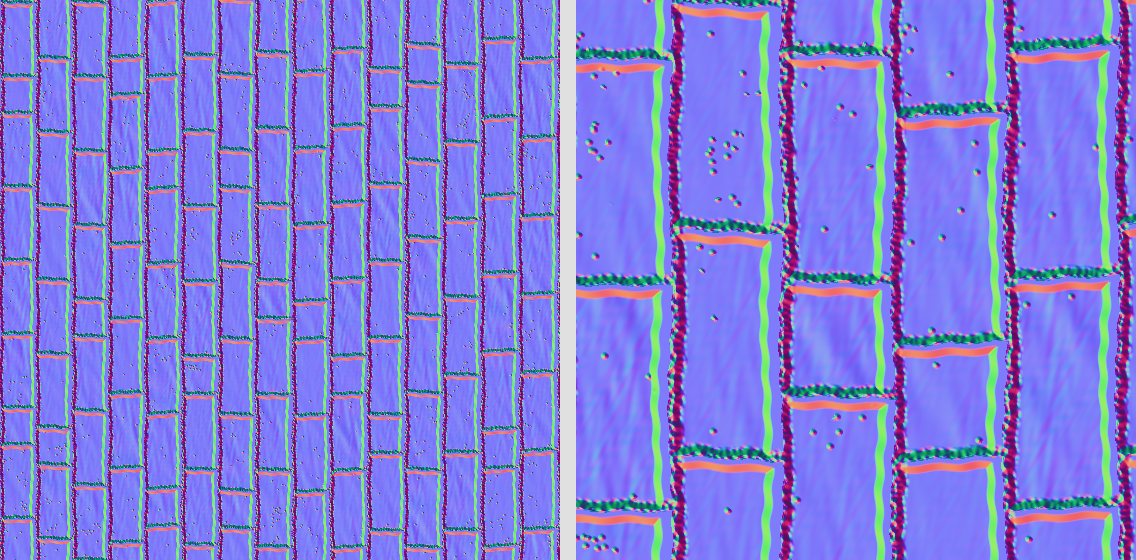
Left, the full canvas; right, a detail of the centre.
Reproduce this texture map procedurally as a WebGL 1 fragment shader.

```glsl
precision highp float;
// Normal map of upright brick columns with staggered joints, rough mortar and worn faces.

uniform vec2 u_resolution;

#define COLUMN_WIDTH 0.0638
#define COLUMN_GROWTH 0.00017
#define BRICK_LENGTH 0.1315
#define LENGTH_GROWTH 0.0006
#define JOINT_GAP 0.005
#define BEVEL_WIDTH 0.0042
#define BEVEL_DEPTH 0.021
#define MORTAR_GRAIN 0.013
#define GRAIN_SCALE 250.0
#define WRINKLE_SLOPE 0.075
#define PIT_DEPTH 0.004
#define SLOPE_STEP 0.0009

vec2 hash2(vec2 p) {
  vec2 q = vec2(dot(p, vec2(127.1, 311.7)), dot(p, vec2(269.5, 183.3)));
  return fract(sin(q) * 43758.5);
}

// Cellular noise: distance to the nearest seed and that seed's random value.
vec2 cellular(vec2 p) {
  vec2 cell = floor(p), local = fract(p);
  vec2 nearest = vec2(9.0, 0.0);
  for (int y = -1; y <= 1; y++) {
    for (int x = -1; x <= 1; x++) {
      vec2 offset = vec2(float(x), float(y));
      vec2 rnd = hash2(cell + offset);
      float dist = length(offset + rnd - local);
      if (dist < nearest.x) nearest = vec2(dist, fract(rnd.x * 17.0 + rnd.y * 31.0));
    }
  }
  return nearest;
}

// Trowelled surface: warped sines of equal slope, stretched along the brick.
float wrinkles(vec2 p, float seed) {
  vec2 q = p * vec2(95.0, 55.0) + seed * 40.0;
  float amplitude = WRINKLE_SLOPE / 95.0;
  float sum = 0.0;
  for (int i = 0; i < 5; i++) {
    float ridge = sin(q.x + 1.8 * sin(q.y + 0.6 * q.x + seed * 6.0));
    sum += amplitude * ridge * (0.55 + 0.45 * sin(q.y * 0.37 + q.x * 0.21));
    q = mat2(1.45, 0.85, -0.85, 1.45) * q + 2.3;
    amplitude /= 1.7;
  }
  return sum;
}

float columnEdge(float c) {
  return 0.0013 + COLUMN_WIDTH * c + COLUMN_GROWTH * c * c;
}

// Distances to the left, right, top and bottom brick edges; id is column and top.
vec4 brickEdges(vec2 p, out vec2 id) {
  // Uneven laying
  p.x += 0.0013 * sin(p.y * 43.0 + p.x * 70.0) + 0.0006 * sin(p.y * 290.0 + p.x * 110.0);
  p.y += 0.0007 * sin(p.x * 230.0 + p.y * 60.0);

  // Columns widen slowly to the right
  float root = sqrt(COLUMN_WIDTH * COLUMN_WIDTH + 4.0 * COLUMN_GROWTH * (p.x - 0.0013));
  float c = floor((root - COLUMN_WIDTH) / (2.0 * COLUMN_GROWTH));
  float left = columnEdge(c), right = columnEdge(c + 1.0);
  float odd = mod(c, 2.0), pair = floor(c * 0.5);

  // Position down the column, in brick lengths
  float brickLength = BRICK_LENGTH + LENGTH_GROWTH * c;
  float start = mix(0.005, 0.104, odd) - 0.0002 * c * c;
  float s = (1.0 - p.y - start) / brickLength;
  s += 0.03 * sin(c * 5.0) * ((p.x - left) / (right - left) - 0.5);

  // Half bricks shift the courses below them
  float halfAt = mod(pair * pair + mix(2.0 * pair + 1.0, pair + 5.0, odd), 7.0);
  if (c > 11.0 && odd < 0.5) halfAt = 20.0;
  float shift = 0.0, size = 1.0;
  for (int i = 0; i < 2; i++) {
    float halfTop = halfAt + float(i) * mix(4.5, 20.0, odd);
    if (s >= halfTop + 0.5) shift += 0.5;
    else if (s >= halfTop) size = 0.5;
  }
  float top = floor(s - shift) + shift;
  id = vec2(c, top);

  vec2 inset = hash2(id + 3.7) * 0.003;
  return vec4(p.x - left - inset.x,
              right - p.x - JOINT_GAP - inset.y,
              (s - top) * brickLength - JOINT_GAP * 0.75,
              (top + size - s) * brickLength - inset.y * 0.4);
}

float surfaceHeight(vec2 p) {
  vec2 id;
  vec4 edges = brickEdges(p, id);
  vec2 rnd = hash2(id + 11.3);
  vec2 grain = cellular(p * GRAIN_SCALE);

  // Left and bottom edges are crumbled, right and top edges stay clean
  float crumble = min(edges.x, edges.w);
  float rough = 1.0 - smoothstep(0.002, 0.0065, crumble);
  float inside = min(min(edges.x, edges.y), min(edges.z, edges.w));
  float face = smoothstep(0.0, BEVEL_WIDTH, inside);
  float height = BEVEL_DEPTH * face + MORTAR_GRAIN * rough * (0.5 - grain.x);

  // Wrinkles and patches of small pits vary from brick to brick
  height += face * mix(0.45, 1.35, rnd.x) * wrinkles(p, rnd.y);
  float patches = sin(p.x * 83.0 + 2.0 * sin(p.y * 51.0)) * sin(p.y * 67.0 + rnd.x * 6.0);
  float wear = 0.16 * smoothstep(0.1, 0.9, patches) * smoothstep(0.2, 1.0, rnd.y) + 0.004;
  float pit = step(grain.y, wear) * (1.0 - smoothstep(0.1, 0.5, grain.x));
  return height - PIT_DEPTH * pit * face;
}

void main() {
  vec2 p = gl_FragCoord.xy / u_resolution;
  vec2 dx = vec2(SLOPE_STEP, 0.0), dy = dx.yx;
  vec2 slope = vec2(surfaceHeight(p + dx) - surfaceHeight(p - dx),
                    surfaceHeight(p + dy) - surfaceHeight(p - dy)) / (2.0 * SLOPE_STEP);

  // Red follows the vertical slope, green the horizontal one
  vec3 normal = normalize(vec3(-slope.y, -slope.x, 1.0));
  gl_FragColor = vec4(vec3(0.495, 0.485, 0.28) + vec3(0.46, 0.46, 0.70) * normal, 1.0);
}
```
